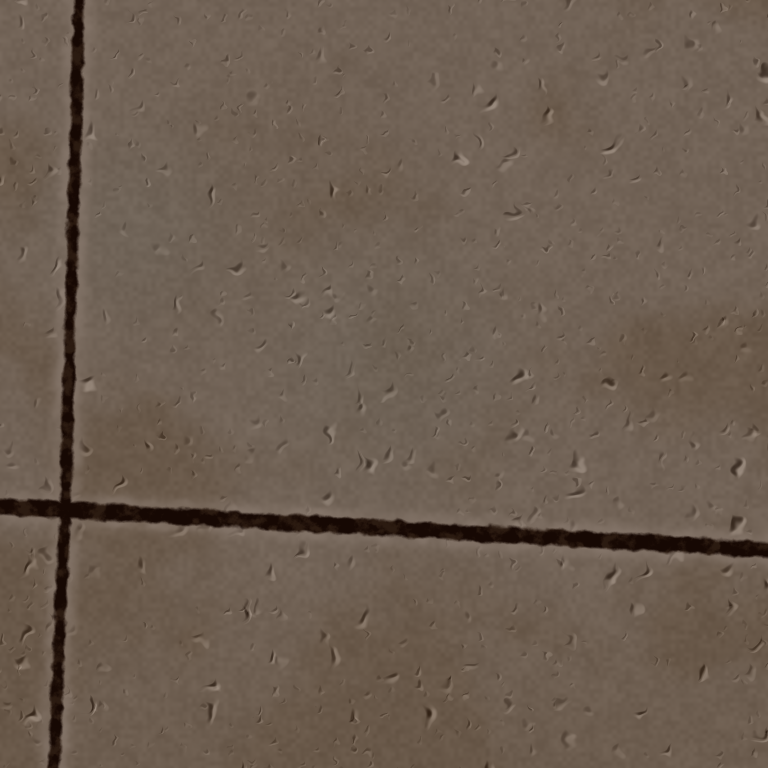
This texture is drawn by a WebGL 2 fragment shader. Its source:

```glsl
#version 300 es
precision highp float;

uniform vec2 u_resolution;
out vec4 fragColor;

#define CROSSING vec2(0.085, 0.336)
#define UPRIGHT_HALF 0.0073
#define LEVEL_HALF 0.0102
#define EDGE_ROUGHNESS 0.0075
#define EDGE_SOFTNESS 0.0028
#define RIM_WIDTH 0.010
#define PIT_DEPTH 0.21
#define PIT_SHINE 0.15
#define GRAIN 0.035

const vec3 STONE = vec3(0.445, 0.387, 0.338);
const vec3 BROWN = vec3(0.410, 0.345, 0.285);
const vec3 GREY = vec3(0.435, 0.395, 0.350);
const vec3 RIM = vec3(0.525, 0.465, 0.420);
const vec3 GROUT_DARK = vec3(0.085, 0.030, 0.010);
const vec3 GROUT_LIGHT = vec3(0.170, 0.105, 0.065);

// Integer hash: two values in 0..1 per cell
vec2 hash2(vec2 cell, uint seed) {
    uvec2 v = uvec2(ivec2(cell) + 4096) * 1664525u + seed * 747796405u + 1013904223u;
    v.x += v.y * 1664525u;
    v.y += v.x * 1664525u;
    v ^= v >> 16u;
    v.x += v.y * 1664525u;
    v.y += v.x * 1664525u;
    v ^= v >> 16u;
    return vec2(v >> 8u) / 16777216.0;
}

float noise(vec2 p) {
    vec2 cell = floor(p), f = fract(p);
    f = f * f * (3.0 - 2.0 * f);
    float low = mix(hash2(cell, 1u).x, hash2(cell + vec2(1, 0), 1u).x, f.x);
    float high = mix(hash2(cell + vec2(0, 1), 1u).x, hash2(cell + 1.0, 1u).x, f.x);
    return mix(low, high, f.y);
}

float fbm(vec2 p) {
    float sum = 0.0, amp = 0.5;
    for (int i = 0; i < 4; i++) {
        sum += amp * noise(p);
        p = mat2(1.6, 1.2, -1.2, 1.6) * p + 7.3;
        amp *= 0.5;
    }
    return sum / 0.9375;
}

// Soft round spot weight
float spot(vec2 p, vec2 centre, float radius) {
    vec2 d = (p - centre) / radius;
    return exp(-dot(d, d));
}

// Scattered slanted pits: x = shadow, y = lit lower flank
vec2 pits(vec2 p, float cells, float chance, uint seed) {
    vec2 relief = vec2(0.0);
    vec2 g = p * cells;
    g += 0.35 * (vec2(noise(g * 3.1), noise(g * 3.1 + 41.0)) - 0.5);
    for (int y = -1; y <= 1; y++)
    for (int x = -1; x <= 1; x++) {
        vec2 cell = floor(g) + vec2(x, y);
        vec2 place = hash2(cell, seed), kind = hash2(cell, seed + 1u);
        float cluster = smoothstep(0.25, 0.75, noise(cell * 5.0 / cells + 3.0));
        float present = step(kind.x, chance * (0.4 + 1.2 * cluster));
        float angle = mix(0.5, 1.75, kind.y);
        vec2 along = vec2(cos(angle), sin(angle));
        vec2 d = g - cell - place;
        vec2 q = vec2(dot(d, along), dot(d, vec2(along.y, -along.x)));
        vec2 size = vec2(0.17 + 0.19 * place.x, 0.08 + 0.07 * place.y);
        q.y += 1.3 * q.x * q.x;
        float shadow = smoothstep(1.0, 0.2, length(q / size));
        float shine = smoothstep(1.0, 0.2, length((q - vec2(-0.06, 0.16)) / (size * 1.1)));
        float strength = present * mix(0.35, 1.0, place.x * place.x);
        relief += strength * vec2(shadow, shine * (1.0 - shadow));
    }
    return relief;
}

// Signed distance to the two ragged joints
float jointDistance(vec2 p) {
    float dy = p.y - CROSSING.y;
    float uprightX = CROSSING.x + 0.027 * max(dy, 0.0) + 0.045 * min(dy, 0.0);
    float levelY = CROSSING.y - 0.0567 * (p.x - CROSSING.x);
    float upright = abs(p.x - uprightX) - UPRIGHT_HALF;
    float level = abs(p.y - levelY) - LEVEL_HALF;
    return min(upright, level) + EDGE_ROUGHNESS * (fbm(p * 75.0) - 0.5);
}

void main() {
    vec2 p = gl_FragCoord.xy / u_resolution;
    float pixel = 1.0 / min(u_resolution.x, u_resolution.y);

    // Mottled stone, browner toward the bottom
    float mottle = fbm(p * 5.5 + 2.0);
    float brown = smoothstep(0.42, 0.72, mottle) + 0.55 * smoothstep(0.32, 0.0, p.y);
    brown += 0.35 * spot(p, vec2(0.34, 0.76), 0.15);
    vec3 colour = mix(STONE, BROWN, clamp(brown, 0.0, 1.0));
    float grey = spot(p, vec2(0.50, 0.53), 0.16) + spot(p, vec2(0.18, 0.70), 0.12);
    colour = mix(colour, GREY, 0.6 * clamp(grey, 0.0, 1.0));
    colour += GRAIN * (fbm(p * 48.0) - 0.5) + GRAIN * (noise(p * 170.0) - 0.5);

    // Large chips and fine pocks
    vec2 relief = pits(p, 25.0, 0.36, 11u) + 0.55 * pits(p + 0.37, 48.0, 0.30, 23u);
    colour += PIT_SHINE * relief.y - PIT_DEPTH * relief.x * vec3(1.0, 0.98, 0.93);

    // Pale worn rim, then dark grout
    float d = jointDistance(p);
    float rim = exp(-pow(max(d - 0.003, 0.0) / RIM_WIDTH, 2.0));
    colour = mix(colour, RIM, rim * mix(0.25, 0.85, noise(p * 60.0 + 9.0)));
    vec3 grout = mix(GROUT_DARK, GROUT_LIGHT, smoothstep(0.4, 0.75, fbm(p * 90.0 + 5.0)));
    float soft = max(EDGE_SOFTNESS, pixel);
    colour = mix(grout, colour, smoothstep(-soft, soft, d));

    fragColor = vec4(clamp(colour, 0.0, 1.0), 1.0);
}
```
